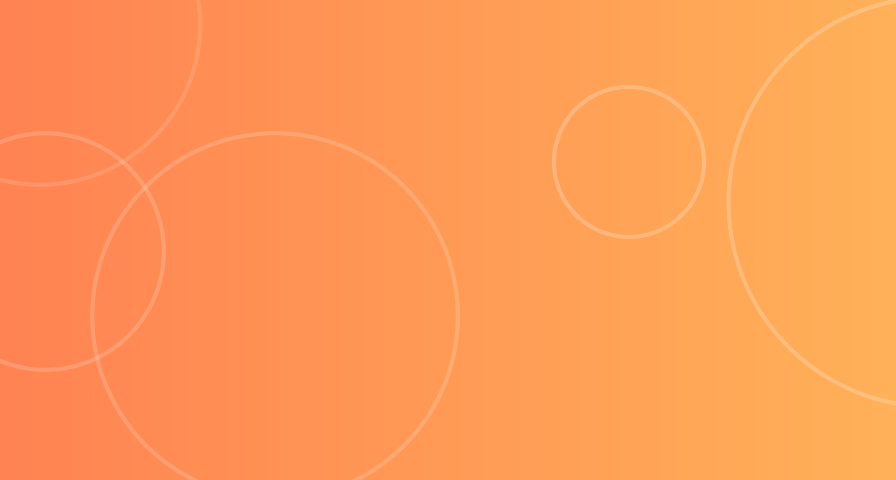
A Shadertoy shader for this background:

```glsl
// Thin translucent rings over a warm coral-to-amber horizontal gradient.

// Antialiased coverage of a ring outline; all lengths are in canvas widths.
float ringCoverage(vec2 p, vec2 center, float radius, float halfWidth) {
    float edge = abs(length(p - center) - radius) - halfWidth;
    float pixel = 1.0 / iResolution.x;
    return 1.0 - smoothstep(-0.6 * pixel, 0.6 * pixel, edge);
}

void mainImage(out vec4 fragColor, in vec2 fragCoord) {
    vec2 p = fragCoord / iResolution.x;

    // Background gradient, left to right
    vec3 color = mix(vec3(1.0, 0.513, 0.325), vec3(1.0, 0.693, 0.345), p.x);

    // Rings: center x, center y, radius, opacity
    vec4 rings[5] = vec4[5](
        vec4(0.0449, 0.508, 0.1785, 0.13),
        vec4(0.0508, 0.255, 0.1320, 0.17),
        vec4(0.3070, 0.183, 0.2040, 0.17),
        vec4(0.7020, 0.355, 0.0837, 0.22),
        vec4(1.0415, 0.310, 0.2284, 0.22)
    );
    for (int i = 0; i < 5; i++) {
        vec4 ring = rings[i];
        float coverage = ringCoverage(p, ring.xy, ring.z, 0.0023);
        color = mix(color, vec3(1.0), ring.w * coverage);
    }

    fragColor = vec4(color, 1.0);
}
```
